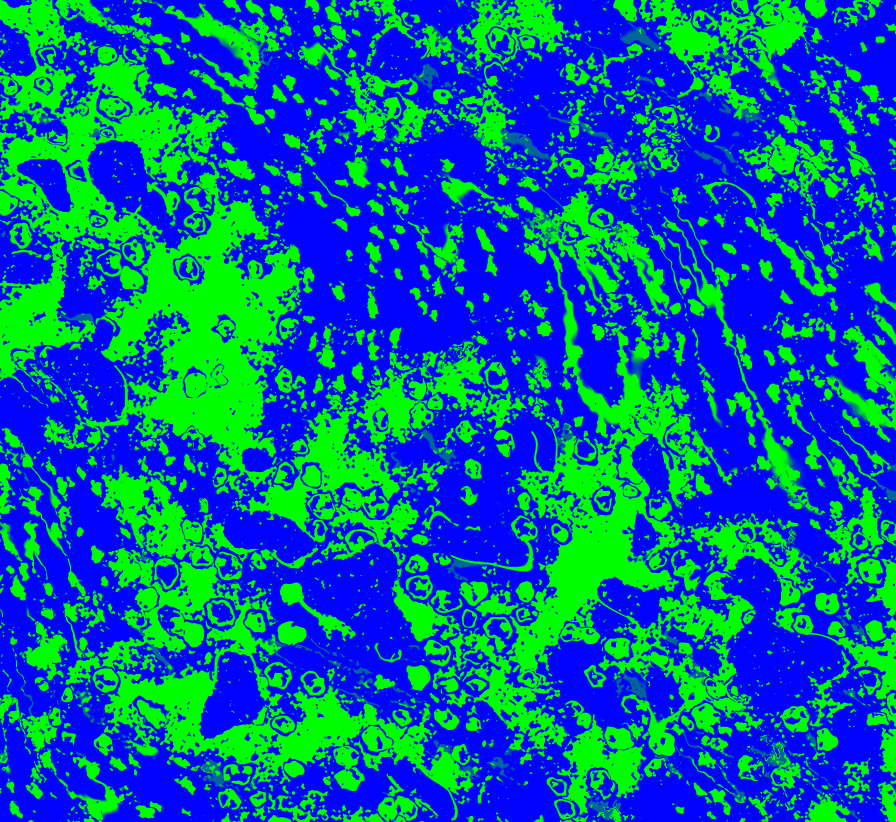
Reproduce this texture procedurally as a Shadertoy shader.

```glsl
// Two-tone tissue section: speckled green glands with clear lumens and ringed
// nuclei, set in blue stroma with small nuclei and strands along a curved flow.
// Layered noise and jittered ellipses are thresholded, then supersampled 2x2.

const vec3 BLUE = vec3(0.0, 0.005, 0.995);
const vec3 GREEN = vec3(0.0, 0.995, 0.005);
const vec2 STRAND_DIR = vec2(0.75, -0.66);
const mat2 TURN = mat2(0.8, 0.6, -0.6, 0.8);

float hash(vec2 p) {
    vec3 q = fract(p.xyx * 0.1031);
    q += dot(q, q.yzx + 33.33);
    return fract((q.x + q.y) * q.z);
}

float noise(vec2 p) {
    vec2 i = floor(p), f = fract(p);
    f = f * f * (3.0 - 2.0 * f);
    return mix(mix(hash(i), hash(i + vec2(1, 0)), f.x),
               mix(hash(i + vec2(0, 1)), hash(i + vec2(1, 1)), f.x), f.y);
}

float fbm(vec2 p, int octaves) {
    float sum = 0.0, total = 0.0, amp = 0.5;
    for (int i = 0; i < octaves; i++) {
        sum += amp * noise(p);
        total += amp;
        amp *= 0.58;
        p = 2.0 * TURN * p + 17.3;
    }
    return sum / total;
}

// Smooth random displacement, each axis in -0.5 to 0.5
vec2 drift(vec2 p) {
    return vec2(noise(p), noise(p + 40.7)) - 0.5;
}

// Height whose contour lines are the strands
float flow(vec2 p) {
    return dot(p, vec2(-STRAND_DIR.y, STRAND_DIR.x)) + 0.3 * noise(p * 2.4);
}

vec2 flowAxis(vec2 p) {
    vec2 e = vec2(0.01, 0.0);
    float here = flow(p);
    vec2 slope = vec2(flow(p + e.xy), flow(p + e.yx)) - here;
    return normalize(vec2(slope.y, -slope.x) + 1e-5);
}

// Nearest jittered ellipse: x = signed distance, y = random id.
// Radii are in units of the grid cell.
vec2 scatter(vec2 p, float freq, vec2 axis, vec2 radii, float density) {
    vec2 g = p * freq, best = vec2(9.0, 0.0);
    for (int y = -1; y <= 1; y++)
    for (int x = -1; x <= 1; x++) {
        vec2 cell = floor(g) + vec2(x, y);
        float id = hash(cell + freq);
        if (id > density) continue;
        vec2 jitter = vec2(hash(cell + 31.0), hash(cell + 57.0)) - 0.5;
        vec2 off = g - cell - 0.5 - 0.7 * jitter;
        vec2 local = vec2(dot(off, axis), dot(off, vec2(-axis.y, axis.x)));
        vec2 r = radii * mix(0.6, 1.3, hash(cell + 71.0));
        float d = (length(local / r) - 1.0) * min(r.x, r.y);
        if (d < best.x) best = vec2(d, id / density);
    }
    return vec2(best.x / freq, best.y);
}

float inside(float d, float soft) {
    return 1.0 - smoothstep(-soft, soft, d);
}

// Share of green at a point
float stain(vec2 p, float soft) {
    vec2 axis = flowAxis(p);
    vec2 q = p + 0.008 * drift(p * 75.0) + 0.004 * drift(p * 160.0);
    float grain = 0.6 * noise(TURN * p * 310.0) + 0.4 * noise(p * 170.0) - 0.5;
    float region = fbm(p * 3.6 + 4.0, 3) - 0.5;
    float gland = smoothstep(-0.05, 0.05, region);
    float inGland = smoothstep(-0.004, 0.004, region + 0.12 * grain);

    // Cytoplasm: ragged patches, dense in glands and sparse in stroma
    float patches = fbm(q * 20.0, 4) + 0.2 * (noise(p * 7.0) - 0.5);
    float level = patches + 0.45 * grain - mix(0.7, 0.5, gland);
    float green = smoothstep(-0.02, 0.02, level);

    // Strands: thin broken ridges along the flow
    float along = dot(p, STRAND_DIR);
    float ridge = abs(noise(vec2(flow(q) * 60.0, along * 7.0)) - 0.5);
    float broken = noise(vec2(flow(p) * 25.0, along * 16.0)) + 0.7 * grain;
    float strand = inside(ridge - 0.06, 0.02) * smoothstep(0.53, 0.56, broken);
    green = max(green, strand * (1.0 - 0.6 * inGland));

    // Stroma nuclei: small solid spindles
    vec2 spindle = scatter(q, 38.0, axis, vec2(0.37, 0.2), 0.62);
    float solid = inside(spindle.x + 0.006 * grain, soft);
    green = max(green, solid * (1.0 - inGland));

    // Gland nuclei: broken halo, thin rim and mottled core
    vec2 nucleus = scatter(q, 27.0, axis, vec2(0.38, 0.31), 0.46);
    float gap = 0.006 * noise(p * 55.0) + 0.004 * grain;
    float halo = inside(nucleus.x - gap, soft) * inGland;
    float rim = inside(abs(nucleus.x + 0.0012) - 0.0014, soft);
    rim *= smoothstep(0.3, 0.36, noise(p * 65.0 + 9.0) + 0.3 * grain);
    float mottle = noise(p * 130.0) + 0.8 * grain + 0.3 * step(nucleus.y, 0.4);
    float core = inside(nucleus.x, soft) * smoothstep(0.51, 0.56, mottle);
    green = mix(green, max(rim, core), halo);

    // Lumens: irregular clear hollows with a fine wall
    vec2 bent = p + 0.09 * drift(p * 11.0) + 0.025 * drift(p * 32.0);
    float lumen = scatter(bent, 6.5, axis, vec2(0.3, 0.17), 0.6).x;
    float specks = smoothstep(0.27, 0.31, grain);
    float hollow = inside(lumen + 0.006 * grain, soft) * inGland;
    green = mix(green, specks, hollow);
    float wall = inside(abs(lumen - 0.003) - 0.0018, soft);
    float kept = smoothstep(0.44, 0.48, noise(p * 30.0) + 0.3 * grain);
    return max(green, wall * kept * inGland);
}

void mainImage(out vec4 fragColor, in vec2 fragCoord) {
    float pixel = 1.0 / iResolution.y, green = 0.0;
    for (int i = 0; i < 4; i++) {
        vec2 offset = vec2(i % 2, i / 2) * 0.5 - 0.25;
        green += 0.25 * stain((fragCoord + offset) * pixel + 3.0, 0.4 * pixel);
    }
    fragColor = vec4(mix(BLUE, GREEN, green), 1.0);
}
```
